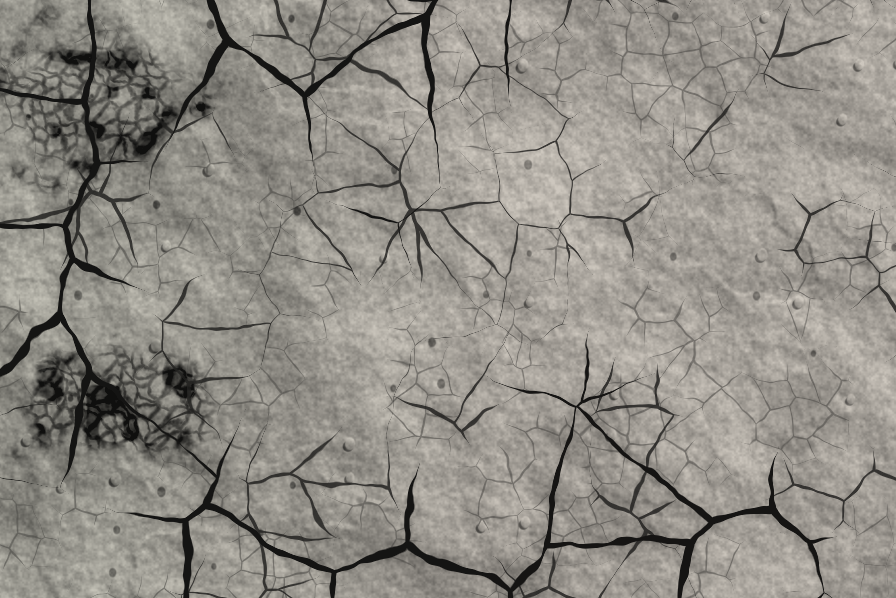
A WebGL 2 fragment shader for this texture:

```glsl
#version 300 es
precision highp float;
// Dry, cracked clay seen from above in hard sunlight.
// Warped Voronoi borders form three sizes of crack; slopes of layered noise
// shade the crust, with crumbled patches, pits and pebbles scattered over it.

uniform vec2 u_resolution;
out vec4 fragColor;

const vec2 SUN = vec2(0.6, 0.8);

vec2 hash2(vec2 cell) {
    uvec2 v = uvec2(ivec2(cell) + 4096) * 1664525u + 1013904223u;
    v.x += v.y * 1664525u;
    v.y += v.x * 1664525u;
    v ^= v >> 16u;
    v.x += v.y * 1664525u;
    v.y += v.x * 1664525u;
    v ^= v >> 16u;
    return vec2(v >> 8u) / 16777216.0;
}

float noise(vec2 p) {
    vec2 i = floor(p), f = fract(p);
    f = f * f * (3.0 - 2.0 * f);
    float bottom = mix(hash2(i).x, hash2(i + vec2(1.0, 0.0)).x, f.x);
    float top = mix(hash2(i + vec2(0.0, 1.0)).x, hash2(i + vec2(1.0, 1.0)).x, f.x);
    return mix(bottom, top, f.y);
}

float fbm(vec2 p) {
    float sum = 0.0, amp = 0.5;
    for (int i = 0; i < 5; i++) {
        sum += amp * noise(p);
        p = mat2(1.6, 1.2, -1.2, 1.6) * p + 3.7;
        amp *= 0.5;
    }
    return sum;
}

// Distance to the nearest Voronoi border, in cell units
float edgeDistance(vec2 p) {
    vec2 base = floor(p), nearest = vec2(9.0), home = vec2(0.0);
    for (int k = 0; k < 9; k++) {
        vec2 g = vec2(float(k % 3), float(k / 3)) - 1.0;
        vec2 r = base + g + hash2(base + g) - p;
        if (dot(r, r) < dot(nearest, nearest)) { nearest = r; home = g; }
    }
    float d = 9.0;
    for (int k = 0; k < 25; k++) {
        vec2 g = home + vec2(float(k % 5), float(k / 5)) - 2.0;
        vec2 r = base + g + hash2(base + g) - p;
        vec2 gap = r - nearest;
        if (dot(gap, gap) > 0.00001) d = min(d, dot(0.5 * (r + nearest), normalize(gap)));
    }
    return d;
}

// x: open crack, y: soft shade along its rim
vec2 crack(vec2 p, float scale, float halfWidth, float closed, float px) {
    vec2 q = p + scale;
    vec2 warp = vec2(fbm(q * 5.0), fbm(q * 5.0 + 31.0)) - 0.5;
    float d = edgeDistance((q + 0.08 * warp) * scale) / scale;
    float open = smoothstep(closed, closed + 0.35, noise(q * scale * 0.8));
    float w = halfWidth * open * (0.4 + noise(q * 38.0)) - 0.5 * px * (1.0 - open);
    return vec2(clamp((w - d) / px + 0.5, 0.0, 1.0), open * exp(-d / (2.5 * halfWidth)));
}

// Rough crust with thin, overlapping flakes
float crustHeight(vec2 p) {
    float level = fbm(p * 3.2 + 7.0) * 7.0;
    float flakes = floor(level) + smoothstep(0.0, 0.22, fract(level));
    float flaking = smoothstep(0.35, 0.75, noise(p * 5.0 + 12.0));
    return 1.7 * fbm(p * 10.0) + 0.17 * flakes * flaking;
}

float crumbMask(vec2 p, vec2 centre, vec2 radius) {
    float d = length((p - centre) / radius) + 1.6 * (fbm(p * 13.0) - 0.5);
    return 1.0 - smoothstep(0.5, 1.1, d);
}

// Sparse pits (dark) and pebbles (bright side, thrown shadow)
float scatter(vec2 p, float scale, float chance, float px) {
    vec2 cell = floor(p * scale), rnd = hash2(cell + 57.0);
    vec2 r = (fract(p * scale) - 0.3 - 0.4 * hash2(cell + 91.0)) / scale;
    float size = mix(0.004, 0.009, rnd.y);
    float body = 1.0 - smoothstep(size - px, size + px, length(r * vec2(1.0, 0.8)));
    float shadow = 1.0 - smoothstep(size - px, size + px, length(r + SUN * size * 0.7));
    float pebble = mix(-0.3 * shadow, 0.12 * dot(r, SUN) / size + 0.02, body);
    float mark = rnd.y > 0.6 ? pebble : -0.25 * body;
    return rnd.x < chance ? mark : 0.0;
}

void main() {
    float px = 1.0 / u_resolution.y;
    vec2 p = gl_FragCoord.xy * px;
    float right = smoothstep(0.1, 0.9, p.x + 0.4 * (fbm(p * 3.0) - 0.5));

    // Sunlit crust: broad stains, relief and grain
    float slope = crustHeight(p) - crustHeight(p + SUN * 0.006);
    float tone = mix(0.585, 0.645, right) + 0.2 * (fbm(p * 4.0 + 20.0) - 0.48);
    tone += clamp(slope, -0.22, 0.09);
    tone += 0.09 * (noise(p * 150.0) - 0.5) + 0.07 * (noise(p * 310.0) - 0.5);
    tone += scatter(p, 13.0, 0.13, px);

    // Crumbled ground: clods with deep gaps
    float crumbs = max(crumbMask(p, vec2(0.15, 0.83), vec2(0.2, 0.13)),
                       crumbMask(p, vec2(0.2, 0.31), vec2(0.16, 0.09)));
    float gaps = 1.0 - smoothstep(0.03, 0.25, edgeDistance(p * 40.0 + 2.0 * fbm(p * 20.0)));
    float holes = smoothstep(0.6, 0.75, noise(p * 32.0 + 5.0));
    tone -= crumbs * (0.05 + 0.25 * gaps + 0.3 * holes);

    // Cracks, from wide to hairline
    vec2 wide = crack(p, 4.3, 0.0056, 0.32, px);
    vec2 narrow = crack(p, 8.5, 0.0028, 0.42, px);
    vec2 hair = crack(p, 19.0, 0.0014, 0.45, px);
    tone -= 0.09 * wide.y + 0.06 * narrow.y + 0.03 * hair.y;
    tone = mix(tone, 0.3, 0.55 * hair.x);
    tone = mix(tone, 0.14, 0.85 * narrow.x);
    tone = mix(tone, 0.08, wide.x);

    vec3 tint = mix(vec3(0.99, 0.98, 0.925), vec3(1.005, 0.975, 0.93), right);
    fragColor = vec4(clamp(tone, 0.06, 0.8) * tint, 1.0);
}
```
